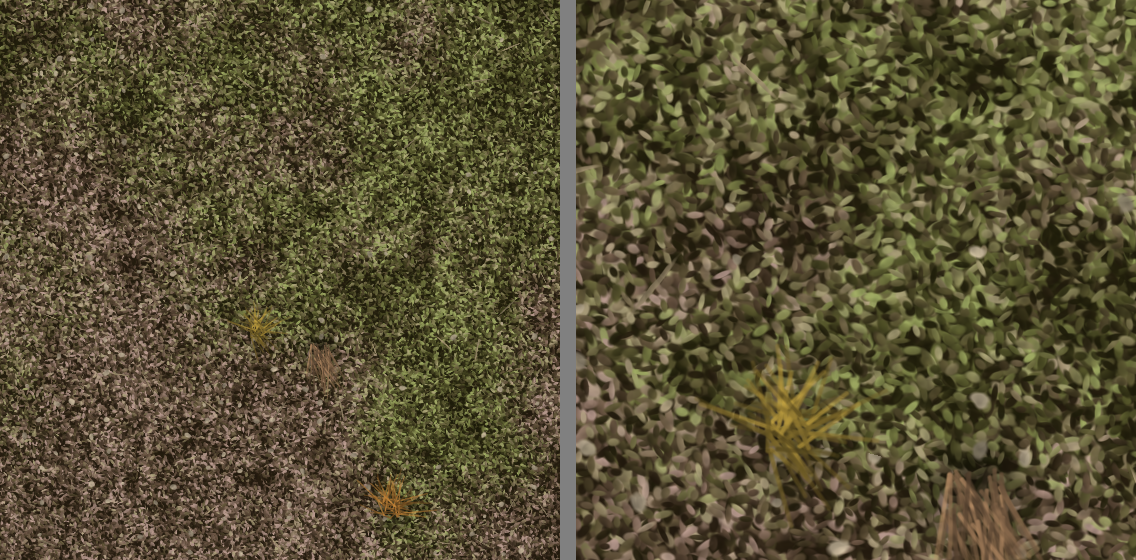
Left, the full canvas; right, a detail of the centre.
Give the GLSL for this texture, as a Shadertoy shader.

```glsl
// Rough ground seen from above: mossy leaf litter, pale grit and a few dry grass tufts.
#define LITTER_GRID 84.0
#define LITTER_LAYERS 5
#define TONE_SPREAD 1.2
#define GRIT_GRID 34.0
#define GRIT_CHANCE 0.2
#define STRAW_GRID 17.0
#define STRAW_CHANCE 0.16
#define SLANT -0.6
#define BLADES 46
#define DARK vec3(0.13, 0.105, 0.05)
#define MIDDLE vec3(0.35, 0.305, 0.21)
#define PALE vec3(0.56, 0.51, 0.40)

vec3 hash3(vec2 p) {
    vec3 q = fract(p.xyx * vec3(0.1031, 0.1030, 0.0973));
    q += dot(q, q.yxz + 33.33);
    return fract((q.xxy + q.yzz) * q.zyx);
}

float noise(vec2 p) {
    vec2 cell = floor(p), f = fract(p);
    f = f * f * (3.0 - 2.0 * f);
    float low = mix(hash3(cell).x, hash3(cell + vec2(1, 0)).x, f.x);
    float high = mix(hash3(cell + vec2(0, 1)).x, hash3(cell + vec2(1, 1)).x, f.x);
    return mix(low, high, f.y);
}

float fbm(vec2 p) {
    float sum = 0.0, amp = 0.55;
    for (int i = 0; i < 3; i++) {
        sum += amp * noise(p);
        p = mat2(0.8, 0.6, -0.6, 0.8) * p * 2.1 + 17.3;
        amp *= 0.5;
    }
    return sum;
}

// Tone 0..1 to soil colour; green 0..1 leans from purple brown to moss.
vec3 soilColour(float tone, float green) {
    tone = clamp(tone, 0.0, 1.0);
    vec3 c = mix(DARK, MIDDLE, min(tone * 2.0, 1.0));
    c = mix(c, PALE, max(tone * 2.0 - 1.0, 0.0)) + 0.09 * pow(tone, 8.0);
    return c * mix(vec3(1.07, 0.97, 1.10), vec3(0.92, 1.07, 0.76), green);
}

// Local coordinates of a turned ellipse, scaled so that its rim has length 1.
vec2 ellipseSpace(vec2 d, float angle, vec2 halfSize) {
    float c = cos(angle), s = sin(angle);
    return vec2(c * d.x + s * d.y, c * d.y - s * d.x) / halfSize;
}

// One layer of overlapping leaf scraps.
void addLitter(inout vec3 col, vec2 uv, float grid, float seed, float shift, float green) {
    vec2 p = uv * grid + seed * 7.31, home = floor(p);
    for (int k = 0; k < 9; k++) {
        vec2 cell = home + vec2(k % 3 - 1, k / 3 - 1);
        vec3 place = hash3(cell + seed * 31.0), look = hash3(cell + seed * 57.0 + 211.0);
        vec2 halfSize = vec2(0.45 + 0.4 * look.x, 0.22 + 0.2 * look.y);
        vec2 q = ellipseSpace(p - cell - place.xy, SLANT + (place.z - 0.5) * 2.8, halfSize);
        float mask = smoothstep(1.2, 0.6, length(q));
        float tone = 0.49 + (look.z - 0.5) * TONE_SPREAD + shift + 0.09 * q.y;
        float hue = clamp(green + (fract(look.x * 9.7) - 0.5) * 0.9, 0.0, 1.0);
        col = mix(col, soilColour(tone, hue), mask * 0.93);
    }
}

// Sparse bright pieces: round grit or thin straw, set by halfSize.
void addScatter(inout vec3 col, vec2 uv, float grid, float chance, vec2 halfSize, vec3 tint) {
    vec2 p = uv * grid, cell = floor(p);
    vec3 place = hash3(cell + grid * 3.0), look = hash3(cell + grid * 5.0 + 90.0);
    vec2 centre = cell + 0.35 + 0.3 * place.xy;
    vec2 q = ellipseSpace(p - centre, look.x * 6.28, halfSize * (0.6 + 0.6 * look.y));
    q += 0.35 * (vec2(noise(uv * 230.0), noise(uv * 230.0 + 50.0)) - 0.5);
    float mask = smoothstep(1.25, 0.65, length(q)) * step(place.z, chance);
    col = mix(col, tint * (0.82 + 0.35 * look.z) * (1.0 + 0.1 * q.y), mask * 0.85);
}

// Fan of dry blades growing from a root.
void addTuft(inout vec3 col, vec2 uv, vec2 root, float heading, float spread, float size, vec3 tint) {
    vec2 d = uv - root;
    if (length(d) > size * 1.6) return;
    col *= 1.0 - 0.4 * smoothstep(size * 0.7, 0.0, length(d));
    for (int i = 0; i < BLADES; i++) {
        vec3 h = hash3(vec2(float(i) * 3.7, size * 900.0));
        vec3 g = hash3(vec2(float(i) * 5.3 + 40.0, size * 700.0));
        float angle = heading + (h.x - 0.5) * spread;
        vec2 blade = vec2(cos(angle), sin(angle)) * size * (0.45 + 0.55 * h.y);
        vec2 start = d - (g.xy - 0.5) * size * 0.5;
        float along = clamp(dot(start, blade) / dot(blade, blade), 0.0, 1.0);
        float gap = length(start - blade * along);
        float mask = smoothstep(0.0022, 0.0004, gap) * (1.0 - 0.5 * along);
        col = mix(col, tint * (0.5 + 0.75 * h.z), mask * 0.8);
    }
}

void mainImage(out vec4 fragColor, in vec2 fragCoord) {
    vec2 uv = fragCoord / iResolution.y;

    // Broad patches of moss, light and shadow
    float green = fbm(uv * 4.0 + 3.0) + 0.3 * (uv.x + uv.y - 1.0);
    green = smoothstep(0.25, 0.72, green);
    float shift = 0.28 * (fbm(uv * 9.0 + 40.0) - 0.48) + 0.3 * (noise(uv * 38.0) - 0.5);
    shift -= 0.25 * smoothstep(0.68, 0.9, noise(uv * 21.0 + 70.0));

    // Litter from coarse to fine
    vec3 col = soilColour(0.2 + shift, green);
    for (int i = 0; i < LITTER_LAYERS; i++) {
        float layer = float(i);
        addLitter(col, uv, LITTER_GRID * (1.0 + 0.14 * layer), layer + 1.0, shift, green);
    }

    // Grit, straw and tufts
    addScatter(col, uv, GRIT_GRID, GRIT_CHANCE * (1.2 - green), vec2(0.19, 0.14), vec3(0.66, 0.61, 0.52));
    addScatter(col, uv, STRAW_GRID, STRAW_CHANCE, vec2(0.32, 0.025), vec3(0.56, 0.50, 0.39));
    addTuft(col, uv, vec2(0.70, 0.09), 1.5, 3.6, 0.065, vec3(0.62, 0.42, 0.18));
    addTuft(col, uv, vec2(0.46, 0.41), 0.9, 4.4, 0.052, vec3(0.60, 0.50, 0.20));
    addTuft(col, uv, vec2(0.57, 0.37), -1.3, 0.9, 0.070, vec3(0.56, 0.43, 0.31));

    // Fine surface grain
    col *= 1.0 + 0.22 * (noise(uv * 260.0) - 0.5);
    fragColor = vec4(clamp(col, 0.0, 1.0), 1.0);
}
```
